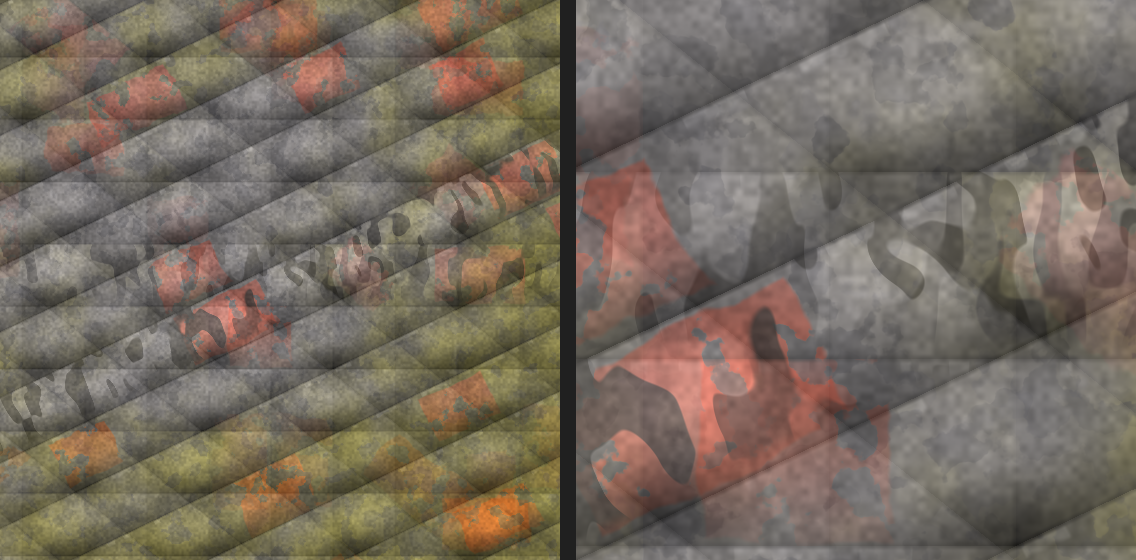
Left: the whole. Right: its middle third, enlarged.
Write a three.js fragment shader that draws this texture.

```glsl
// Weathered, mossy pipes in four crossed translucent layers with flaking rust patches.
varying vec2 vUv;

float hash(vec2 p) {
  vec3 q = fract(vec3(p.xyx) * 0.1031);
  q += dot(q, q.yzx + 33.33);
  return fract((q.x + q.y) * q.z);
}

float noise(vec2 p) {
  vec2 i = floor(p), f = fract(p);
  f = f * f * (3.0 - 2.0 * f);
  return mix(mix(hash(i), hash(i + vec2(1.0, 0.0)), f.x),
             mix(hash(i + vec2(0.0, 1.0)), hash(i + 1.0), f.x), f.y);
}

float fbm(vec2 p) {
  float sum = 0.0, amp = 0.5;
  for (int i = 0; i < 5; i++) {
    sum += amp * noise(p);
    p = mat2(1.6, 1.2, -1.2, 1.6) * p + 17.3;
    amp *= 0.5;
  }
  return sum;
}

// One layer of parallel pipes; streakedPipe is the index of the pipe with dark drips.
vec3 pipes(vec2 p, vec2 along, float offset, float width, float streakedPipe, float seed) {
  vec2 q = vec2(dot(p, along), dot(p, vec2(-along.y, along.x)) - offset) / width;
  float id = floor(q.y);
  float f = q.y - id;
  vec2 s = q + vec2(id * 7.7, seed * 31.0) + 60.0;
  float blotch = fbm(s * 1.3);
  float flakes = fbm(s * 4.2 + 9.0);

  // Grey metal, overgrown with moss away from the centre
  float mossy = 0.8 * blotch + 0.75 * length(p - vec2(0.38, 0.6)) + 0.15 * p.x
              + 0.35 * (hash(vec2(id + 40.0, seed)) - 0.5);
  vec3 color = mix(vec3(0.61, 0.595, 0.595), vec3(0.60, 0.57, 0.31), smoothstep(0.5, 1.08, mossy));
  color *= 0.78 + 0.42 * blotch;
  color = mix(color, vec3(0.36, 0.36, 0.39), 0.5 * smoothstep(0.57, 0.62, flakes));

  // Torn, mostly rectangular rust patches, at most one in each stretch of pipe
  float stretch = floor(q.x / 3.2);
  vec2 cell = vec2(stretch + 50.0, id + 50.0 + seed * 13.0);
  float center = (stretch + mix(0.3, 0.7, hash(cell + 3.1))) * 3.2;
  vec2 halfSize = vec2(mix(0.5, 0.85, hash(cell + 8.7)), mix(0.38, 0.52, hash(cell + 5.3)));
  vec2 edge = abs(vec2(q.x - center, f - 0.5)) - halfSize;
  float ragged = max(edge.x, edge.y) + mix(0.08, 0.5, hash(cell + 1.9)) * (fbm(s * 2.6 + 4.0) - 0.45);
  float rust = (1.0 - smoothstep(-0.015, 0.015, ragged)) * step(hash(cell), 0.24);
  rust *= 1.0 - smoothstep(0.58, 0.61, flakes);
  vec3 rustColor = mix(vec3(0.92, 0.46, 0.17), vec3(0.90, 0.42, 0.34), smoothstep(0.15, 0.45, p.y));
  color = mix(color, rustColor * (0.8 + 0.4 * blotch), 0.9 * rust);

  // Short wavy drips in two rows across the streaked pipe
  if (abs(id - streakedPipe) < 0.5) {
    float wobble = 1.2 * noise(s * 3.5);
    float drips = noise(vec2(s.x * 6.5 + wobble, s.y * 2.6));
    color = mix(color * 1.18, vec3(0.22, 0.21, 0.20),
                0.8 * smoothstep(0.55, 0.61, drips) * smoothstep(0.05, 0.15, f));
  }

  // Round shading, with a deep shadow and a thin chipped seam at the lower edge
  float shade = mix(0.32, 1.0, smoothstep(0.0, 0.55, f));
  shade *= 1.0 - 0.2 * smoothstep(0.72, 1.0, f);
  float seam = min(f, 1.0 - f);
  shade *= 0.5 + 0.5 * smoothstep(0.0, 0.03, seam);
  float chips = smoothstep(0.66, 0.74, noise(s * vec2(7.0, 2.0)))
              * smoothstep(0.92, 0.96, f + 0.04 * noise(s * 14.0)) * (1.0 - smoothstep(0.97, 1.0, f));
  return color * shade + 0.15 * chips;
}

void main() {
  vec2 p = vUv;
  vec3 color = 0.44 * pipes(p, vec2(0.9015, 0.4327), 0.0505, 0.1055, 1.0, 1.0);
  color += 0.28 * pipes(p, vec2(1.0, 0.0), 0.008, 0.1113, 4.0, 2.0);
  color += 0.18 * pipes(p, vec2(0.781, -0.625), 0.745, 0.1132, 99.0, 3.0);
  color += 0.10 * pipes(p, vec2(0.0, -1.0), 0.04, 0.111, 99.0, 4.0);

  // Fine grit and pitting
  color *= 0.80 + 0.20 * noise(p * 230.0) + 0.22 * fbm(p * 55.0);
  gl_FragColor = vec4(color, 1.0);
}
```
